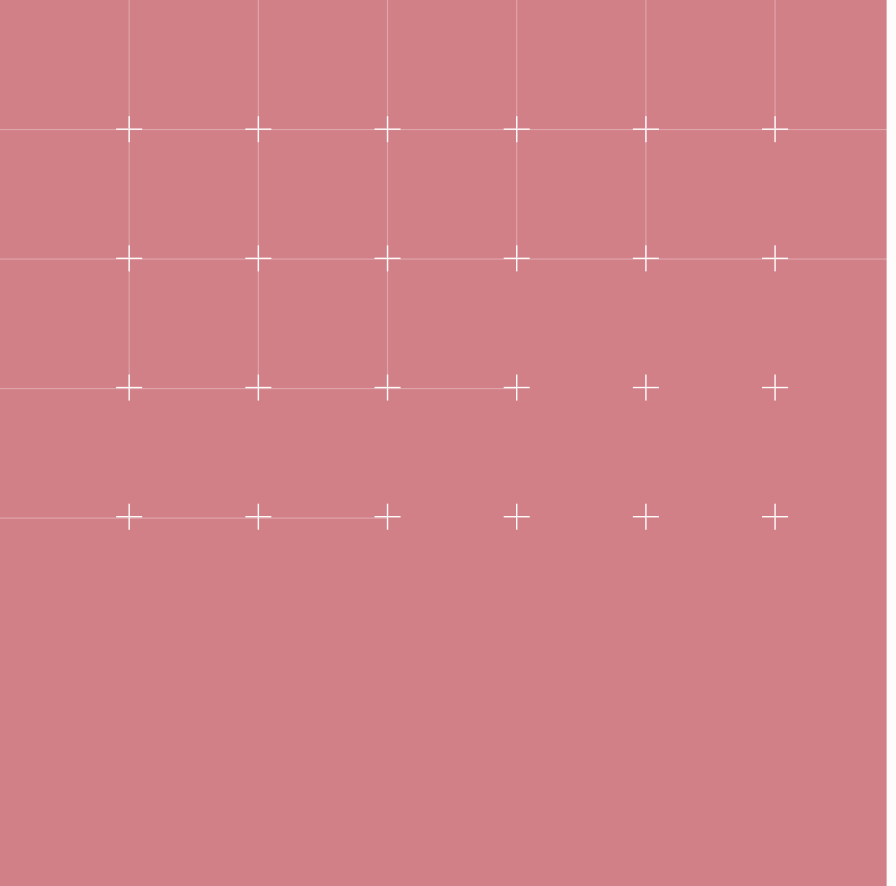
Give the GLSL for this pattern, as a Shadertoy shader.

```glsl
#define PITCH 0.1458
#define GUIDE_PITCH vec2(0.1458, 0.1462)
#define ARM 0.0147
#define CROSS_WIDTH 0.0016
#define GUIDE_WIDTH 0.0013
#define GUIDE_ALPHA 0.30
#define PANEL_EDGE 1.0007
#define ROSE vec3(0.82, 0.50, 0.53)
#define PAPER vec3(0.995, 0.985, 0.985)

// Share of a pixel covered by a band of the given half width
float band(float offset, float halfWidth, float pixel) {
    float high = min(offset + 0.5 * pixel, halfWidth);
    float low = max(offset - 0.5 * pixel, -halfWidth);
    return max(high - low, 0.0) / pixel;
}

// Share of a pixel lying before a limit
float before(float position, float limit, float pixel) {
    return clamp((limit - position) / pixel + 0.5, 0.0, 1.0);
}

// Plus signs on a grid of 6 columns and 4 rows
float crosses(vec2 p, float pixel) {
    vec2 cell = clamp(floor(p / PITCH + 0.5), vec2(1.0), vec2(6.0, 4.0));
    vec2 d = p - cell * PITCH;
    float halfWidth = 0.5 * CROSS_WIDTH;
    float across = band(d.y, halfWidth, pixel) * band(d.x, ARM, pixel);
    float upright = band(d.x, halfWidth, pixel) * band(d.y, ARM, pixel);
    return max(across, upright);
}

// Faint guides that end in steps toward the lower right
float guides(vec2 p, float pixel) {
    vec2 cell = clamp(floor(p / GUIDE_PITCH + 0.5), vec2(1.0), vec2(6.0, 4.0));
    vec2 d = p - cell * GUIDE_PITCH;
    float lastRow = min(3.0, floor((9.0 - cell.x) * 0.5));
    float lastColumn = cell.y < 2.5 ? 7.0 : 7.0 - cell.y;
    float halfWidth = 0.5 * GUIDE_WIDTH;
    float upright = band(d.x, halfWidth, pixel) * before(p.y, lastRow * PITCH, pixel);
    float across = band(d.y, halfWidth, pixel) * before(p.x, lastColumn * PITCH, pixel);
    return max(upright, across);
}

void mainImage(out vec4 fragColor, in vec2 fragCoord) {
    // Canvas heights, measured from the upper left
    float pixel = 1.0 / iResolution.y;
    vec2 p = vec2(fragCoord.x, iResolution.y - fragCoord.y) * pixel;

    vec3 color = mix(ROSE, PAPER, GUIDE_ALPHA * guides(p, pixel));
    color = mix(color, PAPER, crosses(p, pixel));

    // Pale strip beside the panel
    color = mix(PAPER, color, before(p.x, PANEL_EDGE, pixel));
    fragColor = vec4(color, 1.0);
}
```
